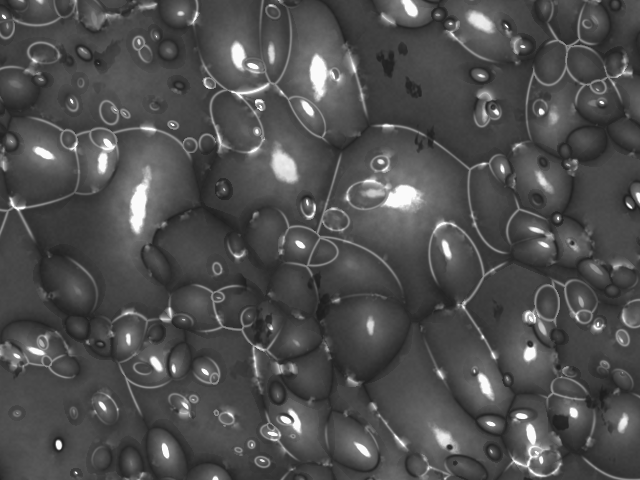
This texture is drawn by a Shadertoy shader. Its source:

```glsl
float hash(vec2 p) {
    vec3 v = fract(vec3(p.xyx) * 0.1031);
    v += dot(v, v.yzx + 33.33);
    return fract((v.x + v.y) * v.z);
}

float noise(vec2 p) {
    vec2 cell = floor(p), f = fract(p);
    f = f * f * (3.0 - 2.0 * f);
    return mix(mix(hash(cell), hash(cell + vec2(1, 0)), f.x),
               mix(hash(cell + vec2(0, 1)), hash(cell + vec2(1, 1)), f.x), f.y);
}

float fbm(vec2 p) {
    float sum = 0.0, amp = 0.5;
    for (int i = 0; i < 4; i++) {
        sum += amp * noise(p);
        p = mat2(1.6, 1.2, -1.2, 1.6) * p + 7.3;
        amp *= 0.5;
    }
    return sum / 0.9375;
}

struct Blob {
    float dist;   // 0 at the centre, about 1 at the outline
    vec2 slope;   // gradient of dist
    vec2 local;   // position along and across the long axis
    vec2 seed;
};

// Nearest and second nearest ellipse over four sizes of scattered blobs
void findBlobs(vec2 p, out Blob first, out Blob second) {
    first = Blob(1e3, vec2(0), vec2(0), vec2(0));
    second = first;
    float scale = 2.7;
    for (int layer = 0; layer < 4; layer++) {
        float level = float(layer);
        for (int k = 0; k < 25; k++) {
            vec2 cell = floor(p * scale) + vec2(k % 5 - 2, k / 5 - 2);
            vec2 seed = cell + 61.0 * level + 17.0;
            vec2 centre = (cell + 0.12 + 0.76 * vec2(hash(seed), hash(seed + 5.7))) / scale;
            float cluster = smoothstep(0.42, 0.65, noise(centre * 4.0 + 3.0));
            float chance = layer == 0 ? 0.9 : layer == 1 ? 0.72
                         : layer == 2 ? 0.1 + 0.4 * cluster : 0.16 * cluster;
            if (hash(seed + 11.3) > chance) continue;

            float angle = -0.95 + 1.5 * (hash(seed + 19.1) - 0.5);
            float stretch = 1.05 + 0.5 * hash(seed + 23.9) / (1.0 + 0.6 * level);
            vec2 radii = vec2(stretch, 1.0 / stretch) * mix(0.33, 0.55, hash(seed + 31.7)) / scale;
            vec2 axis = vec2(cos(angle), sin(angle));
            mat2 turn = mat2(axis.x, -axis.y, axis.y, axis.x);
            vec2 local = turn * (p - centre) / radii;
            float dist = length(local);
            Blob blob = Blob(dist, (local / radii) * turn / max(dist, 1e-4), local, seed);
            if (dist < first.dist) { second = first; first = blob; }
            else if (dist < second.dist) second = blob;
        }
        scale *= 2.1;
    }
}

void mainImage(out vec4 fragColor, in vec2 fragCoord) {
    vec2 uv = fragCoord / iResolution.y;
    vec2 p = uv + 0.028 * (vec2(noise(uv * 7.0), noise(uv * 7.0 + 40.0)) - 0.5);
    Blob blob, other;
    findBlobs(p, blob, other);
    float edge = (other.dist - blob.dist) / max(length(other.slope - blob.slope), 1e-3);
    float inside = smoothstep(0.0, 0.006, edge);
    float mottle = fbm(uv * 9.0);
    float grain = fbm(uv * 55.0);

    // Dark waxy body, dimmer towards the creases
    float tone = hash(blob.seed + 43.0) - 0.5;
    float grey = 0.195 + 0.055 * smoothstep(0.0, 0.035, edge) + 0.07 * (mottle - 0.5);
    grey += inside * (0.04 * tone + 0.015 * dot(blob.local, vec2(-0.7, 0.7)));

    // Soft glow around each crown
    float shine = hash(blob.seed + 47.0);
    vec2 offset = 0.35 * (vec2(hash(blob.seed + 53.0), hash(blob.seed + 59.0)) - 0.5);
    vec2 q = blob.local - offset;
    float glow = exp(-2.8 * dot(q, q)) * mix(0.04, 0.27, shine);
    grey += inside * glow * (0.65 + 0.7 * grain);

    // Ragged wet highlight, stretched along the blob
    float core = exp(-dot(q * q, vec2(6.0, 17.0)));
    float rough = fbm(uv * 38.0 + blob.seed);
    float spark = smoothstep(0.46, 0.92, core * (0.45 + 1.0 * rough));
    grey += inside * spark * 0.85 * smoothstep(0.25, 0.9, shine);

    // Broken bright rims and wet glints along the seams
    float rimMask = smoothstep(0.42, 0.68, noise(uv * 11.0 + 90.0));
    grey -= 0.045 * exp(-edge / 0.005);
    grey += rimMask * (0.32 * exp(-pow(edge / 0.0028, 2.0)) + 0.08 * exp(-edge / 0.008));
    float glint = smoothstep(0.6, 0.78, fbm(uv * 26.0 + 15.0));
    grey += 0.6 * glint * exp(-edge / 0.007);

    // Few dark pits and fine film grain
    float pit = smoothstep(0.66, 0.74, fbm(uv * vec2(24.0, 17.0) + 70.0));
    grey = mix(grey, 0.1, 0.75 * pit * smoothstep(0.5, 0.7, noise(uv * 5.0 + 25.0)));
    grey += 0.02 * (noise(uv * 190.0) - 0.5);
    fragColor = vec4(vec3(clamp(grey, 0.05, 0.98)), 1.0);
}
```
